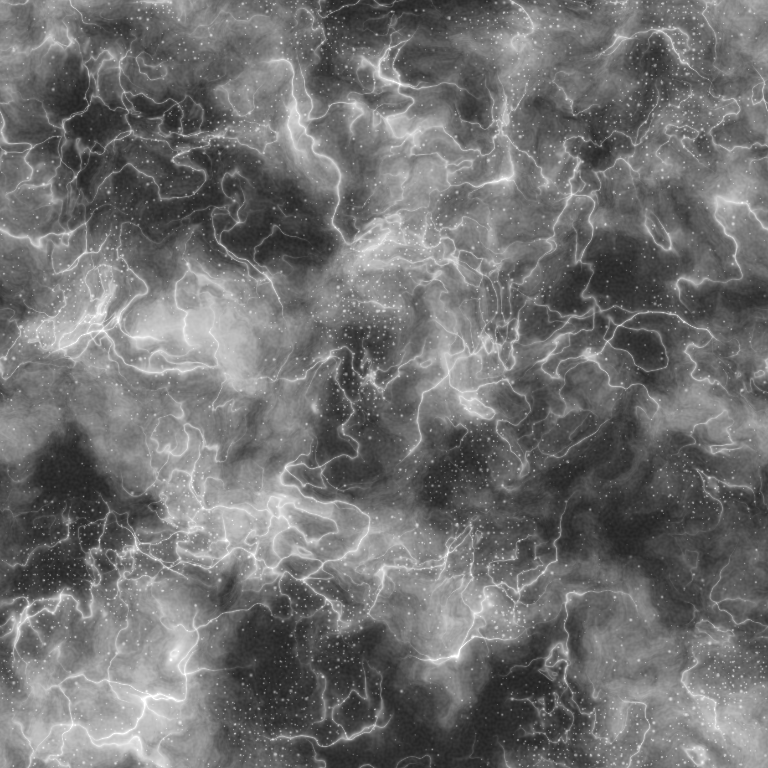
Give the GLSL for this texture, as a WebGL 2 fragment shader.

```glsl
#version 300 es
precision highp float;
// Grey weathered marble: warped cloudy mottling crossed by thin, glowing veins
// and strewn with clustered bright specks. All layers are gradient noise or
// hashed cells on wrapping lattices, so the square tiles in both directions.

#define BASE_TONE 0.365
#define CLOUD_CONTRAST 0.54
#define CLOUD_GAIN 0.63
#define FLOOR_TONE 0.15
#define WARP 0.055
#define VEIN_LAYERS 5
#define VEIN_WIDTH 0.0021
#define VEIN_LIGHT 0.42
#define VEIN_GLOW 0.17
#define SPECK_LIGHT 0.38
#define GRAIN 0.05

uniform vec2 u_resolution;
out vec4 fragColor;

// Three random values in 0..1 for a lattice cell
vec3 hash3(ivec2 cell, int seed) {
  uvec3 v = uvec3(ivec3(cell, seed)) * 1664525u + 1013904223u;
  for (int i = 0; i < 2; i++) {
    v.x += v.y * v.z;
    v.y += v.z * v.x;
    v.z += v.x * v.y;
    v ^= v >> 16u;
  }
  return vec3(v & 0xffffu) / 65535.0;
}

float cornerSlope(ivec2 cell, vec2 offset, int period, int seed) {
  ivec2 wrapped = ((cell % period) + period) % period;
  float angle = 6.28319 * hash3(wrapped, seed).x;
  return dot(vec2(cos(angle), sin(angle)), offset);
}

// Gradient noise that repeats after a whole number of cells
float gradientNoise(vec2 p, int period, int seed) {
  ivec2 c = ivec2(floor(p));
  vec2 f = fract(p);
  vec2 s = f * f * f * (f * (f * 6.0 - 15.0) + 10.0);
  float a = cornerSlope(c, f, period, seed);
  float b = cornerSlope(c + ivec2(1, 0), f - vec2(1, 0), period, seed);
  float d = cornerSlope(c + ivec2(0, 1), f - vec2(0, 1), period, seed);
  float e = cornerSlope(c + ivec2(1, 1), f - vec2(1, 1), period, seed);
  return mix(mix(a, b, s.x), mix(d, e, s.x), s.y);
}

// Octaves are shifted against each other so their lattices never line up
float fbm(vec2 uv, int period, int octaves, float gain, int seed) {
  float sum = 0.0, amplitude = 1.0;
  for (int i = 0; i < octaves; i++) {
    vec2 shift = vec2(0.37, 0.71) * float(seed + i);
    sum += amplitude * gradientNoise(uv * float(period) + shift, period, seed + i);
    amplitude *= gain;
    period *= 2;
  }
  return sum;
}

// Light of veins along the zero lines of noise, each layer finer and fainter
float veins(vec2 uv, vec2 warp) {
  float light = 0.0, strength = 1.0;
  for (int i = 0; i < VEIN_LAYERS; i++) {
    int period = 3 + i * i;
    int seed = 40 + 11 * i;
    float n = abs(fbm(uv + warp * 0.8, period, 4, 0.38, seed));
    float core = exp(-n / (VEIN_WIDTH * float(period)));
    float glow = exp(-n / 0.055);
    float presence = smoothstep(-0.04, 0.32, fbm(uv, 4, 2, 0.6, seed + 5));
    light += strength * presence * (VEIN_LIGHT * core + VEIN_GLOW * glow);
    strength *= 0.85;
  }
  return light;
}

// One soft dot per chosen cell; density sets the share of cells with a dot
float specks(vec2 uv, int cells, float density, int seed) {
  vec2 p = uv * float(cells);
  vec3 r = hash3(ivec2(floor(p)) % cells, seed);
  float size = mix(0.1, 0.22, r.x * r.y);
  float d = length(fract(p) - mix(vec2(0.25), vec2(0.75), r.xy));
  float dot_ = exp(-d * d / (size * size)) * smoothstep(0.5, 0.25, d);
  return dot_ * smoothstep(0.0, 0.12, density - r.z);
}

void main() {
  vec2 uv = gl_FragCoord.xy / u_resolution;
  vec2 warp = WARP * vec2(fbm(uv, 5, 5, 0.55, 1), fbm(uv, 5, 5, 0.55, 9));

  // Cloudy body with a soft lower limit
  float tone = BASE_TONE + CLOUD_CONTRAST * fbm(uv + warp, 4, 7, CLOUD_GAIN, 20);
  float above = tone - FLOOR_TONE;
  tone = FLOOR_TONE + 0.5 * (above + sqrt(above * above + 0.008));

  // Veins, specks gathered in drifts, and fine grain
  tone += veins(uv, warp);
  float drift = 0.14 + 0.55 * smoothstep(-0.05, 0.5, fbm(uv + warp, 5, 3, 0.6, 120));
  tone += SPECK_LIGHT * (specks(uv, 97, drift, 131) + 0.7 * specks(uv, 149, drift, 137));
  tone += GRAIN * gradientNoise(uv * 230.0, 230, 150);

  // Roll off the brightest parts
  tone -= 0.45 * max(tone - 0.72, 0.0);
  fragColor = vec4(vec3(clamp(tone, 0.0, 1.0)), 1.0);
}
```
